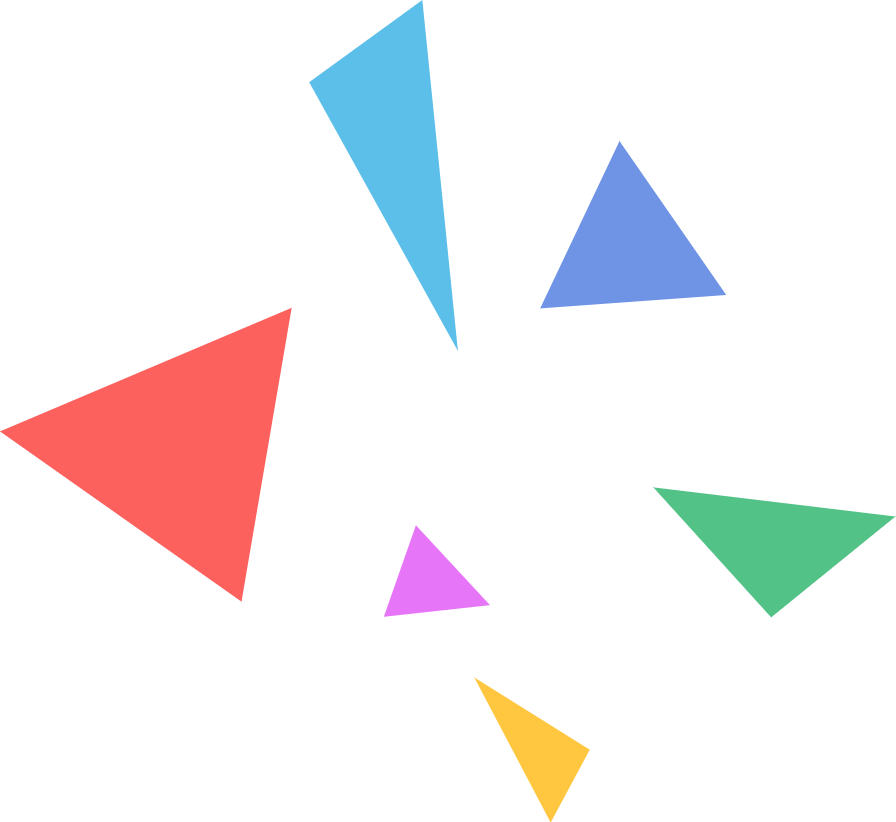
This background is drawn by a Shadertoy shader. Its source:

```glsl
// Six flat coloured triangles scattered in a loose ring on white.
// Each is the intersection of three half planes, taken as a signed
// distance and blended over the background with a one pixel soft edge.

#define CANVAS vec2(7.68, 7.05)
#define EDGE_SOFTNESS 1.0
#define PAPER vec3(1.0)
#define CORAL vec3(0.99, 0.38, 0.37)
#define SKY vec3(0.36, 0.75, 0.915)
#define PERIWINKLE vec3(0.435, 0.58, 0.898)
#define GREEN vec3(0.32, 0.76, 0.53)
#define ORCHID vec3(0.905, 0.46, 0.97)
#define AMBER vec3(1.0, 0.78, 0.25)

// Signed distance to the line through a and b, negative on its right
float edgeDistance(vec2 p, vec2 a, vec2 b) {
    vec2 along = normalize(b - a);
    return dot(p - a, vec2(-along.y, along.x));
}

// Corners run clockwise, so the inside is negative
float triangleDistance(vec2 p, vec2 a, vec2 b, vec2 c) {
    return max(edgeDistance(p, a, b),
           max(edgeDistance(p, b, c), edgeDistance(p, c, a)));
}

// Lay one triangle over the colour so far
void paintTriangle(inout vec3 color, vec2 p, float pixel,
                   vec2 a, vec2 b, vec2 c, vec3 fill) {
    float d = triangleDistance(p, a, b, c);
    float coverage = clamp(0.5 - d / (pixel * EDGE_SOFTNESS), 0.0, 1.0);
    color = mix(color, fill, coverage);
}

void mainImage(out vec4 fragColor, in vec2 fragCoord) {
    // Canvas units, origin at the lower left
    vec2 p = fragCoord / iResolution.xy * CANVAS;
    float pixel = CANVAS.y / iResolution.y;
    vec3 color = PAPER;

    // Upper group
    paintTriangle(color, p, pixel, vec2(2.65, 6.345), vec2(3.62, 7.05),
                  vec2(3.925, 4.04), SKY);
    paintTriangle(color, p, pixel, vec2(5.31, 5.84), vec2(6.225, 4.52),
                  vec2(4.63, 4.405), PERIWINKLE);

    // Left and right
    paintTriangle(color, p, pixel, vec2(0.0, 3.35), vec2(2.50, 4.41),
                  vec2(2.07, 1.89), CORAL);
    paintTriangle(color, p, pixel, vec2(5.60, 2.87), vec2(7.675, 2.62),
                  vec2(6.61, 1.755), GREEN);

    // Lower group
    paintTriangle(color, p, pixel, vec2(3.565, 2.545), vec2(4.20, 1.86),
                  vec2(3.29, 1.76), ORCHID);
    paintTriangle(color, p, pixel, vec2(4.065, 1.24), vec2(5.055, 0.62),
                  vec2(4.72, -0.005), AMBER);

    fragColor = vec4(color, 1.0);
}
```
